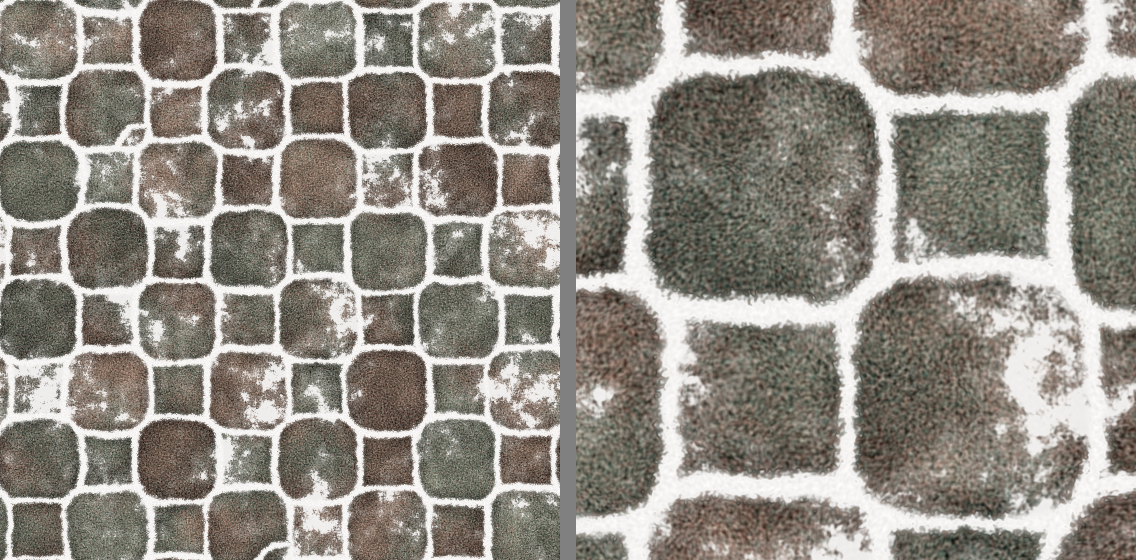
Left: the whole. Right: its middle third, enlarged.
This texture is drawn by a WebGL 1 fragment shader. Its source:

```glsl
precision highp float;
// Worn stone paving: large octagons alternate with small squares, joined by
// rough white mortar. Distances to a truncated square tiling give the joints;
// periodic gradient noise adds wobble, lime stains, mottling and grain.
uniform vec2 u_resolution;

#define CELLS 8.0                  // cells across and down, even so it tiles
#define OFFSET vec2(0.04, -0.07)   // shift of the tiling, in cells
#define SQUARE_HALF 0.40           // half side of the small squares
#define ROUNDING 0.10              // softness of the octagon corners
#define WOBBLE 0.11                // bending of the joints
#define JOINT_HALF 0.048           // half width of the mortar
#define FUZZ 0.022                 // softness of the mortar edge
#define STAIN_LEVEL 0.27           // higher means fewer white stains
#define GRAIN 0.27
#define BROWN vec3(0.425, 0.355, 0.310)
#define GREEN vec3(0.385, 0.390, 0.345)
#define LIME vec3(0.965, 0.960, 0.955)

vec3 hash3(vec2 p) {
  vec3 q = fract(p.xyx * vec3(0.1031, 0.1030, 0.0973));
  q += dot(q, q.yxz + 33.33);
  return fract((q.xxy + q.yzz) * q.zyx);
}

float corner(vec2 lattice, vec2 toPoint, float period, float seed) {
  vec2 gradient = hash3(mod(lattice, period) + seed).xy * 2.0 - 1.0;
  return dot(gradient, toPoint);
}

// Gradient noise of p in cells, repeating with the whole canvas.
float noise(vec2 p, float freq, float seed) {
  float period = freq * CELLS;
  vec2 i = floor(p * freq), f = fract(p * freq), e = vec2(1.0, 0.0);
  vec2 w = f * f * f * (f * (f * 6.0 - 15.0) + 10.0);
  float low = mix(corner(i, f, period, seed),
                  corner(i + e.xy, f - e.xy, period, seed), w.x);
  float high = mix(corner(i + e.yx, f - e.yx, period, seed),
                   corner(i + e.xx, f - e.xx, period, seed), w.x);
  return mix(low, high, w.y);
}

float fbm(vec2 p, float freq, float seed) {
  float sum = 0.0, amp = 1.0;
  for (int i = 0; i < 5; i++) {
    sum += amp * noise(p, freq, seed);
    freq *= 2.0;
    amp *= 0.66;
    seed += 17.0;
  }
  return sum;
}

float smoothMin(float a, float b, float k) {
  float h = max(k - abs(a - b), 0.0) / k;
  return min(a, b) - h * h * k * 0.25;
}

// Distance inward from the tile edge; id receives the owning cell.
float tileDistance(vec2 p, out vec2 id) {
  id = floor(p);
  vec2 q = fract(p) - 0.5, a = abs(q);
  if (mod(id.x + id.y, 2.0) < 0.5) {
    float inside = SQUARE_HALF - max(a.x, a.y);
    if (inside > 0.0) return inside;
    // Outside the small square: belongs to the neighbouring octagon.
    vec2 hop = a.x > a.y ? vec2(sign(q.x), 0.0) : vec2(0.0, sign(q.y));
    id += hop;
    q -= hop;
    a = abs(q);
  }
  float side = 1.0 - SQUARE_HALF - max(a.x, a.y);
  float chamfer = (1.0 - a.x - a.y) * 0.7071;
  float d = smoothMin(side, chamfer, ROUNDING);
  // A few octagons have a cracked corner filled with mortar.
  if (hash3(mod(id, CELLS) + 5.0).z > 0.95)
    d = min(d, abs(length(q - vec2(0.6, -0.7)) - 0.5));
  return d;
}

void main() {
  vec2 p = gl_FragCoord.xy / u_resolution * CELLS - OFFSET;
  float pixel = CELLS / min(u_resolution.x, u_resolution.y);

  // Bent tiling
  vec2 bend = vec2(noise(p, 1.0, 3.0), noise(p, 1.0, 41.0));
  bend += 0.3 * vec2(noise(p, 4.0, 11.0), noise(p, 4.0, 67.0));
  vec2 id;
  float d = tileDistance(p + WOBBLE * bend, id);
  vec3 rnd = hash3(mod(id, CELLS) + 90.0);

  // Stone: tint and tone per tile, mottling, darker rim, fine grain
  vec2 g = p + 0.1 * bend;
  float mottle = fbm(p, 2.0, 130.0);
  float grain = noise(g, 37.0, 7.0) + noise(g, 53.0, 29.0);
  float greenness = smoothstep(-0.35, 0.35, noise(p, 1.0, 55.0) + (rnd.x - 0.5) * 0.6
                               + 0.3 * noise(p, 9.0, 77.0));
  vec3 color = mix(BROWN, GREEN, greenness) * mix(0.86, 1.14, rnd.y);
  color *= (1.0 + 0.3 * mottle) * mix(0.82, 1.03, smoothstep(0.04, 0.24, d));
  color += GRAIN * grain * vec3(1.0, 0.95, 0.9);
  color.r += 0.10 * noise(g, 31.0, 19.0);

  // Lime stains: a thin film around ragged white patches
  float stain = 0.75 * noise(p, 1.0, 200.0) + 0.55 * fbm(p, 3.0, 230.0)
              + 0.22 * (rnd.z - 0.5) + 0.10 * exp(-9.0 * max(d, 0.0)) + 0.08 * grain;
  color = mix(color, LIME, 0.22 * smoothstep(-0.1, STAIN_LEVEL, stain));
  color = mix(color, LIME, 0.94 * smoothstep(STAIN_LEVEL - 0.05, STAIN_LEVEL + 0.15, stain));

  // Mortar with uneven width and frayed edges
  float frayed = d + 0.035 * noise(p, 12.0, 310.0) + 0.035 * grain;
  float halfWidth = JOINT_HALF * (1.0 + 0.8 * noise(p, 1.0, 350.0));
  float soft = max(FUZZ, pixel);
  float mortar = 1.0 - smoothstep(halfWidth - soft, halfWidth + soft, frayed);
  color = mix(color, LIME + 0.05 * grain, mortar);

  gl_FragColor = vec4(clamp(color, 0.0, 1.0), 1.0);
}
```
